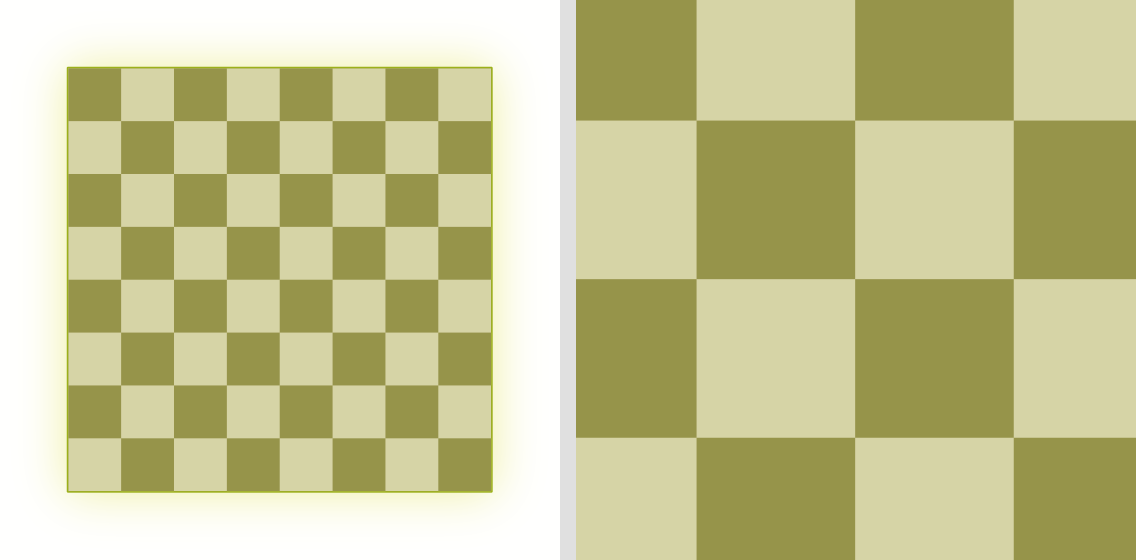
Left: the whole. Right: its middle third, enlarged.
A WebGL 1 fragment shader for this pattern:

```glsl
precision highp float;

uniform vec2 u_resolution;

// Signed triangle wave: positive on even cells, negative on odd ones
vec2 cellWave(vec2 c) {
  return 0.5 - abs(mod(c + 0.5, 2.0) - 1.0);
}

// Smooth approximation of the Gaussian integral
vec2 gaussianStep(vec2 x) {
  return 1.0 / (1.0 + exp(-1.5958 * (x + 0.0447 * x * x * x)));
}

float roundedBox(vec2 p, float halfSize, float radius) {
  vec2 q = abs(p) - halfSize + radius;
  return length(max(q, 0.0)) + min(max(q.x, q.y), 0.0) - radius;
}

float coverage(float distance, float pixel) {
  return clamp(0.5 - distance / pixel, 0.0, 1.0);
}

void main() {
  float pixel = 1.0 / min(u_resolution.x, u_resolution.y);
  vec2 p = gl_FragCoord.xy / u_resolution - vec2(0.4995, 0.5005);

  // Blurred glow that fades out before the canvas edge
  vec2 blur = gaussianStep((0.38 - abs(p)) / 0.042);
  vec3 color = mix(vec3(1.0, 1.0, 0.997), vec3(0.935, 0.935, 0.63), blur.x * blur.y);

  // Eight by eight checks
  float cell = 0.0944;
  vec2 side = clamp(cellWave(p / cell) * cell * 2.0 / pixel, -1.0, 1.0);
  vec3 checks = mix(vec3(0.59, 0.58, 0.29), vec3(0.84, 0.83, 0.65), 0.5 + 0.5 * side.x * side.y);

  // Thin green frame around the board
  color = mix(color, vec3(0.61, 0.69, 0.10), coverage(roundedBox(p, 0.3803, 0.0025), pixel));
  color = mix(color, checks, coverage(roundedBox(p, 4.0 * cell, 0.0), pixel));

  gl_FragColor = vec4(color, 1.0);
}
```
